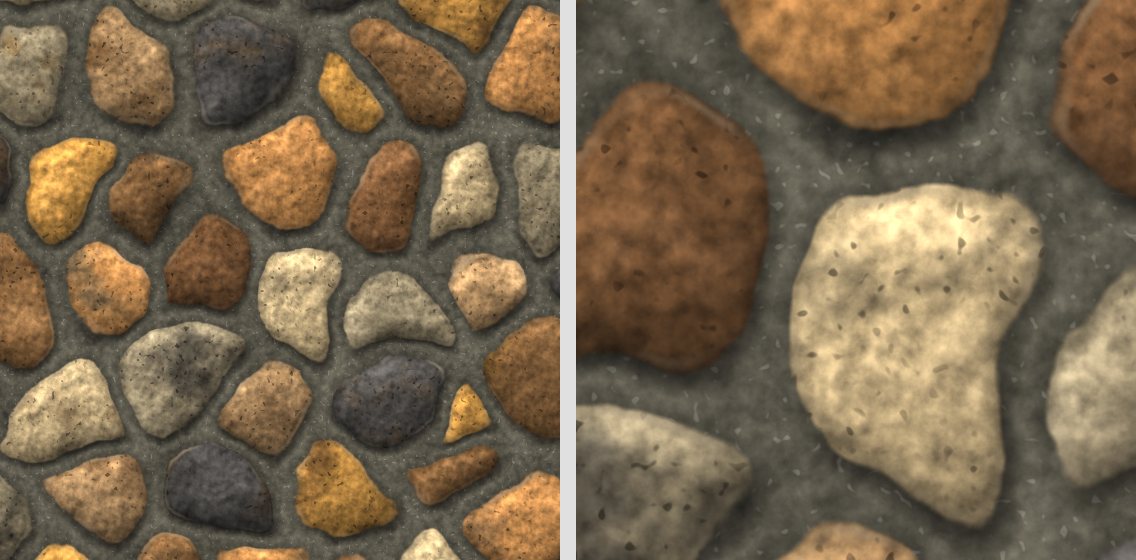
Left: the whole. Right: its middle third, enlarged.
A Shadertoy shader for this texture:

```glsl
vec2 hash2(vec2 p) {
    vec3 q = fract(p.xyx * vec3(0.1031, 0.1030, 0.0973));
    q += dot(q, q.yzx + 33.33);
    return fract((q.xx + q.yz) * q.zy);
}

float gradientNoise(vec2 p) {
    vec2 i = floor(p), f = fract(p);
    vec2 u = f * f * f * (f * (f * 6.0 - 15.0) + 10.0);
    vec2 e = vec2(0, 1);
    float a = dot(hash2(i) * 2.0 - 1.0, f);
    float b = dot(hash2(i + e.yx) * 2.0 - 1.0, f - e.yx);
    float c = dot(hash2(i + e.xy) * 2.0 - 1.0, f - e.xy);
    float d = dot(hash2(i + e.yy) * 2.0 - 1.0, f - e.yy);
    return mix(mix(a, b, u.x), mix(c, d, u.x), u.y);
}

float fbm(vec2 p) {
    float sum = 0.0, amp = 1.0;
    for (int i = 0; i < 4; i++) {
        sum += amp * gradientNoise(p);
        p = mat2(1.6, 1.2, -1.2, 1.6) * p + 7.3;
        amp *= 0.55;
    }
    return sum;
}

vec2 warp(vec2 p) {
    return vec2(gradientNoise(p), gradientNoise(p + 41.7));
}

// Stone centre in xy, size weight in z
vec3 stoneSite(vec2 cell) {
    vec2 jitter = (hash2(cell) - 0.5) * 0.72;
    float stagger = 0.5 * mod(cell.y, 2.0);
    return vec3(cell + 0.5 + jitter + vec2(stagger, 0), 0.22 * hash2(cell + 19.0).x);
}

float power(vec2 p, vec3 site) {
    vec2 r = p - site.xy;
    return dot(r, r) - site.z;
}

vec3 stoneColor(float index) {
    vec3 palette[8] = vec3[8](
        vec3(0.47, 0.34, 0.21), vec3(0.72, 0.63, 0.47),
        vec3(0.25, 0.24, 0.23), vec3(0.64, 0.45, 0.26),
        vec3(0.53, 0.48, 0.38), vec3(0.70, 0.51, 0.25),
        vec3(0.43, 0.30, 0.19), vec3(0.62, 0.49, 0.34));
    return palette[int(mod(index, 8.0))];
}

void mainImage(out vec4 fragColor, in vec2 fragCoord) {
    vec2 p = fragCoord / iResolution.y * 5.3 + vec2(3, 7);
    vec2 q = p + 0.3 * warp(p * 1.2) + 0.06 * warp(p * 4.5) + 0.012 * warp(p * 17.0);
    vec2 base = floor(q);

    // Owning stone
    vec2 cell = base;
    float nearest = 1e5;
    for (int y = -2; y <= 2; y++)
    for (int x = -2; x <= 2; x++) {
        vec2 c = base + vec2(x, y);
        float d = power(q, stoneSite(c));
        if (d < nearest) { nearest = d; cell = c; }
    }

    // Rounded distance to the joint, and its inward direction
    vec3 own = stoneSite(cell);
    float total = 0.0;
    vec2 inward = vec2(0);
    for (int y = -2; y <= 2; y++)
    for (int x = -2; x <= 2; x++) {
        vec3 other = stoneSite(base + vec2(x, y));
        vec2 gap = own.xy - other.xy;
        float span = length(gap);
        if (span < 0.001) continue;
        float w = exp(-(power(q, other) - nearest) / (2.0 * span * 0.065));
        total += w;
        inward += w * gap / span;
    }
    float depth = -0.065 * log(max(total, 1e-20));
    inward /= max(total, 1e-20);

    // Surface detail
    vec2 id = hash2(cell + 5.0);
    float patches = fbm(p * 1.7 + id * 20.0);
    float grain = fbm(p * 15.0);
    float relief = fbm(p * 4.0 + id * 9.0) - fbm(p * 4.0 + id * 9.0 + vec2(-0.08, 0.16));
    float pits = smoothstep(0.22, 0.42, gradientNoise(p * 23.0));
    float facing = dot(-inward, normalize(vec2(-0.3, 1.0)));

    // Stone face
    float index = 3.0 * cell.x + 2.0 * cell.y;
    vec3 main = stoneColor(index);
    vec3 stain = mix(main * 0.62, stoneColor(floor(id.x * 8.0)), 0.4);
    vec3 stone = mix(main, stain, smoothstep(-0.05, 0.6, patches));
    stone = mix(stone, main * 1.2 + 0.03, smoothstep(0.05, 0.6, -patches));
    stone *= 0.93 + 0.25 * id.y;
    stone *= 1.0 + 0.42 * facing * (1.0 - smoothstep(0.09, 0.42, depth));
    stone *= 1.0 + 0.3 * grain + 0.5 * relief;
    stone *= 1.0 - 0.4 * pits * smoothstep(-0.2, 0.3, patches + 0.1);
    stone *= mix(0.72, 1.0, smoothstep(0.08, 0.17, depth));

    // Pale worn rim
    float rim = 1.0 - smoothstep(0.0, 0.028, abs(depth - 0.108));
    rim *= smoothstep(-0.2, 0.3, gradientNoise(p * 2.7)) * (0.65 + 0.35 * facing);
    stone = mix(stone, vec3(0.74, 0.67, 0.56), 0.5 * rim);

    // Sandy mortar with contact shadow
    vec3 mortar = vec3(0.38, 0.365, 0.315) * (1.0 + 0.32 * grain + 0.25 * fbm(p * 2.5));
    mortar += 0.12 * smoothstep(0.25, 0.45, gradientNoise(p * 31.0));
    mortar *= 1.0 - smoothstep(-0.02, 0.09, depth) * (0.2 + 0.4 * max(-facing, 0.0));

    float soft = max(0.012, 5.3 / iResolution.y);
    vec3 color = mix(mortar, stone, smoothstep(0.088 - soft, 0.088 + soft, depth));
    fragColor = vec4(clamp(color, 0.0, 1.0), 1.0);
}
```
